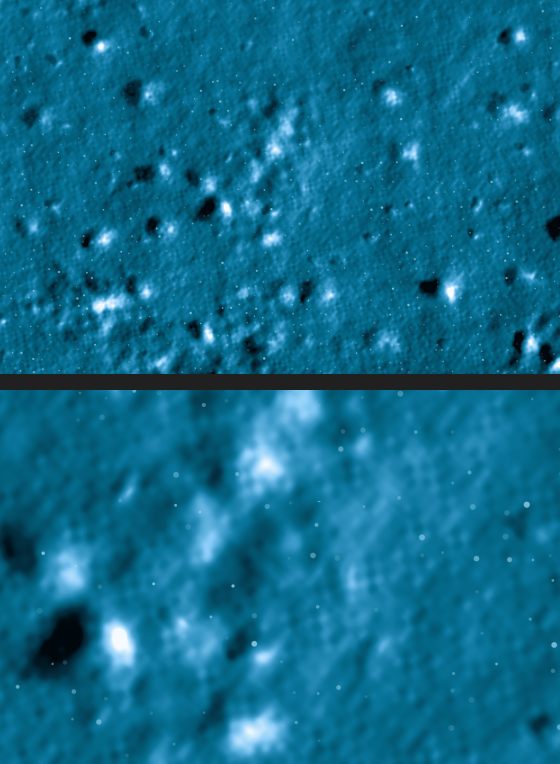
Top: the whole. Bottom: its middle third, enlarged.
Give the GLSL for this texture, as a WebGL 2 fragment shader.

```glsl
#version 300 es
precision highp float;
// Glossy teal paint over a rough wall, lit from one side at a low angle.
// Noise slopes give the uneven skin; jittered cells place bumps, each with a
// shaded flank and a glossy flank. The summed tone is coloured by a ramp.
uniform vec2 u_resolution;
out vec4 fragColor;

const vec2 LIGHT = vec2(0.93, -0.37);   // direction of the glossy flanks
const float BASE_TONE = 0.502;
const float BIG_CELL = 0.16;            // spacing, in canvas heights
const float BIG_SHARE = 0.52;
const float SMALL_CELL = 0.075;
const float SMALL_SHARE = 0.24;
const float SPECK_CELL = 0.024;
const float SPECK_SHARE = 0.42;
const vec3 AMBER = vec3(0.85, 0.65, 0.42);
const vec3 PALE = vec3(0.62, 0.84, 0.93);

vec3 hash3(vec2 p) {
  vec3 q = fract(p.xyx * vec3(0.1031, 0.1030, 0.0973));
  q += dot(q, q.yxz + 33.33);
  return fract((q.xxy + q.yzz) * q.zyx);
}

float noise(vec2 p) {
  vec2 i = floor(p), f = fract(p);
  f = f * f * f * (f * (f * 6.0 - 15.0) + 10.0);
  float low = mix(hash3(i).x, hash3(i + vec2(1, 0)).x, f.x);
  float high = mix(hash3(i + vec2(0, 1)).x, hash3(i + vec2(1, 1)).x, f.x);
  return mix(low, high, f.y);
}

// Rotated noise keeps the lattice from showing.
float turned(vec2 p, float freq) {
  return noise(mat2(0.8, 0.6, -0.6, 0.8) * p * freq + freq * 1.7 + 40.0);
}

// Slope of the noise surface along the light.
float slope(vec2 p, float freq) {
  vec2 shift = LIGHT * 0.35 / freq;
  return turned(p - shift, freq) - turned(p + shift, freq);
}

// Signed tone of scattered bumps: dark on one flank, bright on the other.
float bumps(vec2 p, float cell, float share, float seed) {
  vec2 home = floor(p / cell);
  float tone = 0.0;
  for (int j = -1; j <= 1; j++)
    for (int i = -1; i <= 1; i++) {
      vec2 id = home + vec2(i, j);
      vec3 place = hash3(id + seed), form = hash3(id + seed + 71.3);
      vec2 center = (id + 0.2 + 0.6 * place.xy) * cell;
      float odds = share * mix(1.15, 0.5, smoothstep(0.72, 0.95, center.y));
      if (place.z > odds) continue;
      float size = cell * mix(0.15, 0.23, form.x);
      vec2 d = p - center;
      float turn = (form.z - 0.5) * 0.9;
      d = mat2(cos(turn), sin(turn), -sin(turn), cos(turn)) * d;
      vec2 q = vec2(dot(d, LIGHT), dot(d, vec2(-LIGHT.y, LIGHT.x))) / size;
      vec2 lit = (q - vec2(0.75, 0.0)) / vec2(0.85, mix(0.85, 1.35, form.y));
      vec2 shade = q + vec2(0.85 - 0.3 * q.y * q.y, 0.0);
      shade /= vec2(0.68, 1.0);
      float gloss = exp(-dot(lit, lit)) * mix(0.26, 0.48, form.z);
      float core = exp(-dot(lit, lit) * 7.0) * 0.42 * form.y;
      float shadow = exp(-pow(dot(shade, shade), 1.5)) * mix(0.16, 0.62, form.y);
      tone += gloss + core - shadow;
    }
  return tone;
}

// Tiny dust grains: x is coverage, y picks the colour.
vec2 specks(vec2 p, float pixel) {
  vec2 id = floor(p / SPECK_CELL);
  vec3 place = hash3(id + 311.0), form = hash3(id + 517.0);
  float share = SPECK_SHARE * mix(1.3, 0.4, p.y);
  vec2 center = (id + 0.2 + 0.6 * place.xy) * SPECK_CELL;
  float radius = mix(0.0009, 0.0026, form.x * form.x);
  float disc = 1.0 - smoothstep(radius - pixel * 0.5, radius + pixel, length(p - center));
  return vec2(disc * step(place.z, share) * mix(0.15, 0.8, form.y * form.y), form.z);
}

vec3 paint(float t) {
  vec3 c = mix(vec3(0.0, 0.03, 0.05), vec3(0.01, 0.18, 0.25), smoothstep(0.0, 0.24, t));
  c = mix(c, vec3(0.01, 0.32, 0.42), clamp((t - 0.24) / 0.16, 0.0, 1.0));
  c = mix(c, vec3(0.01, 0.40, 0.52), clamp((t - 0.40) / 0.10, 0.0, 1.0));
  c = mix(c, vec3(0.04, 0.46, 0.61), clamp((t - 0.50) / 0.09, 0.0, 1.0));
  c = mix(c, vec3(0.21, 0.59, 0.77), clamp((t - 0.59) / 0.14, 0.0, 1.0));
  c = mix(c, vec3(0.54, 0.80, 0.97), clamp((t - 0.73) / 0.18, 0.0, 1.0));
  return mix(c, vec3(0.96, 0.98, 1.0), clamp((t - 0.91) / 0.25, 0.0, 1.0));
}

void main() {
  vec2 p = gl_FragCoord.xy / u_resolution.y;
  float pixel = 1.0 / u_resolution.y;

  // Uneven paint skin: broad drift, dimples, then fine grain.
  float tone = BASE_TONE + 0.07 * (p.y - 0.5);
  tone += 0.13 * (turned(p, 3.0) - 0.5);
  tone += 0.10 * slope(p, 8.0) + 0.12 * slope(p, 20.0) + 0.10 * slope(p, 48.0);
  tone += mix(0.15, 0.09, p.y) * slope(p, 105.0);

  // Wrinkled patches where the paint has puckered.
  float pucker = smoothstep(0.68, 0.85, turned(p + 7.0, 4.5));
  tone += pucker * (0.32 * slope(p, 17.0) + 0.32 * slope(p, 38.0));

  // Bumps with ragged outlines and lumpy gloss.
  vec2 ragged = vec2(turned(p, 15.0), turned(p + 3.0, 15.0)) - 0.5;
  ragged += 0.45 * (vec2(turned(p, 42.0), turned(p + 5.0, 42.0)) - 0.5);
  vec2 bent = p + 0.028 * ragged;
  float lumps = bumps(bent, BIG_CELL, BIG_SHARE, 13.0);
  lumps += 0.45 * bumps(bent + 0.04, SMALL_CELL, SMALL_SHARE, 137.0);
  tone += lumps * (0.65 + 0.4 * turned(p, 62.0) + 0.35 * turned(p, 120.0));

  vec3 color = paint(tone);
  vec2 dust = specks(p, pixel);
  color = mix(color, dust.y > 0.985 ? AMBER : PALE, dust.x);
  fragColor = vec4(color, 1.0);
}
```
